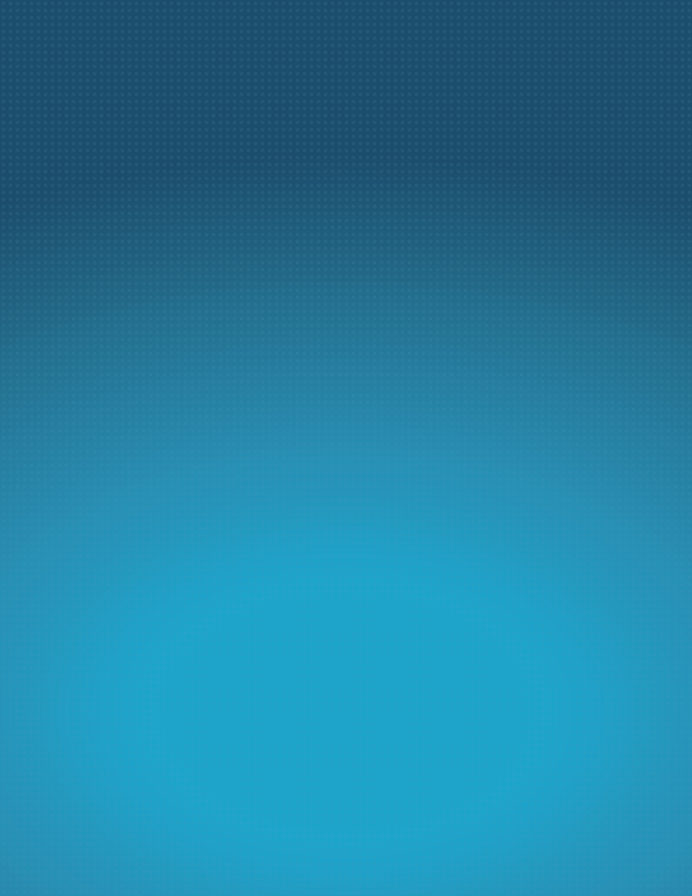
Reproduce this background procedurally as a WebGL 1 fragment shader.

```glsl
precision highp float;
// Blue elliptical glow low on a dark teal ground, under a fine grid of faint dots.

#define GLOW_CENTER vec2(0.5, 0.205)
#define GLOW_STRETCH 1.55
#define GLOW_INNER 0.13
#define GLOW_OUTER 0.62
#define DOT_ROWS 128.0
#define DOT_RADIUS 0.27
#define DOT_OPACITY 0.13

uniform vec2 u_resolution;

const vec3 CORE_BLUE = vec3(0.118, 0.645, 0.797);
const vec3 MID_BLUE = vec3(0.157, 0.560, 0.705);
const vec3 DEEP_TEAL = vec3(0.137, 0.420, 0.540);
const vec3 NIGHT_BLUE = vec3(0.110, 0.302, 0.424);
const vec3 DOT_TINT = vec3(0.310, 0.600, 0.700);

// Colour ramp from the core of the glow to the dark ground.
vec3 glowColor(float t) {
  vec3 color = mix(CORE_BLUE, MID_BLUE, smoothstep(0.0, 0.36, t));
  color = mix(color, DEEP_TEAL, clamp((t - 0.32) / 0.40, 0.0, 1.0));
  return mix(color, NIGHT_BLUE, clamp((t - 0.70) / 0.30, 0.0, 1.0));
}

// Coverage of a round dot in each square cell, with softened edges.
float dotGrid(vec2 p) {
  float edge = 0.5 * DOT_ROWS / u_resolution.y;
  float dist = length(fract(p * DOT_ROWS) - 0.5);
  return 1.0 - smoothstep(DOT_RADIUS - edge, DOT_RADIUS + edge, dist);
}

void main() {
  // Positions in units of the canvas height.
  vec2 p = gl_FragCoord.xy / u_resolution.y;
  float aspect = u_resolution.x / u_resolution.y;

  // Wide elliptical glow.
  vec2 offset = p - GLOW_CENTER * vec2(aspect, 1.0);
  float radius = length(offset / vec2(GLOW_STRETCH, 1.0));
  float t = clamp((radius - GLOW_INNER) / (GLOW_OUTER - GLOW_INNER), 0.0, 1.0);
  vec3 color = glowColor(t);

  // Dot overlay.
  color = mix(color, DOT_TINT, DOT_OPACITY * dotGrid(p));
  gl_FragColor = vec4(color, 1.0);
}
```
